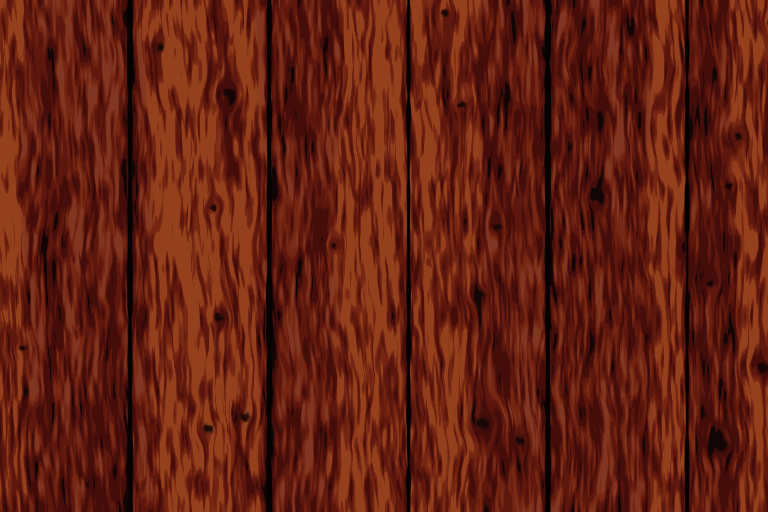
Reproduce this texture procedurally as a WebGL 2 fragment shader.

```glsl
#version 300 es
precision highp float;

uniform vec2 u_resolution;
out vec4 outColor;

// Lengths are fractions of the canvas height
#define PLANK_WIDTH 0.272
#define FIRST_SEAM 0.254
#define SEAM_HALF 0.0036
#define GRAIN_SCALE vec2(130.0, 21.0)
#define GRAIN_CONTRAST 0.95
#define CRACK_SCALE vec2(62.0, 7.0)
#define CRACK_DEPTH 0.20
#define SAPWOOD_CONTRAST 0.20
#define STREAK_CONTRAST 0.38
#define KNOT_RADIUS 0.0085
#define MAX_KNOTS 6

const vec3 SEAM_BLACK = vec3(0.07, 0.02, 0.02);
const vec3 DARK_RED   = vec3(0.27, 0.05, 0.04);
const vec3 RED_BROWN  = vec3(0.37, 0.09, 0.05);
const vec3 RUST       = vec3(0.46, 0.15, 0.07);
const vec3 ORANGE     = vec3(0.58, 0.25, 0.11);
const vec3 DUSTY      = vec3(0.50, 0.21, 0.13);

// Pale band of each plank: left and right edge across its width
const vec2 SAPWOOD[6] = vec2[6](
    vec2(-0.2, 0.24), vec2(0.12, 0.94), vec2(0.48, 0.96),
    vec2(-0.1, 0.50), vec2(0.74, 1.20), vec2(0.32, 1.10));

float hash(vec2 p) {
    return fract(sin(dot(p, vec2(127.1, 311.7))) * 43758.5);
}

float noise(vec2 p) {
    vec2 cell = floor(p), f = fract(p);
    f = f * f * (3.0 - 2.0 * f);
    return mix(mix(hash(cell), hash(cell + vec2(1, 0)), f.x),
               mix(hash(cell + vec2(0, 1)), hash(cell + vec2(1, 1)), f.x), f.y);
}

// Bends the grain around knots; returns (halo shade, core darkness)
vec2 addKnots(vec2 local, float plank, inout vec2 grainPos) {
    vec2 shade = vec2(0.0);
    int count = mod(plank, 2.0) > 0.5 ? MAX_KNOTS : 1;
    float ragged = (noise(local * 170.0 + plank * 9.0) - 0.5) * 0.006;
    for (int k = 0; k < count; k++) {
        vec2 seed = vec2(plank * 3.7 + 1.3, float(k) * 5.1 + 2.0);
        float size = hash(seed + 7.0);
        float radius = KNOT_RADIUS * (0.9 + 0.9 * size * size);
        if (count == 1) radius = KNOT_RADIUS * 0.8;
        vec2 center = vec2(mix(0.15, 0.85, hash(seed)) * PLANK_WIDTH,
                           (float(k) + hash(seed + 3.0)) / float(count));
        vec2 offset = local - center;
        float d = length(offset * vec2(0.9, 1.0)) + ragged;
        float reach = exp(-dot(offset, offset) / (radius * radius * 8.0));
        grainPos.x -= offset.x * reach * 0.7;
        shade.x -= reach * 0.17;
        shade.y = max(shade.y, 1.0 - smoothstep(radius * 0.4, radius * 1.2, d));
    }
    return shade;
}

// Long upright strokes of two sizes
float woodGrain(vec2 p, float plank) {
    float strokes = noise(p * GRAIN_SCALE + plank * 31.0);
    float fibres = noise(p * GRAIN_SCALE * vec2(1.7, 1.3) + vec2(53.3, 7.6));
    return 0.62 * strokes + 0.38 * fibres;
}

// Thin continuous dark lines that follow the grain
float cracks(vec2 p, float plank) {
    float field = 0.7 * noise(p * CRACK_SCALE + plank * 19.0)
                + 0.3 * noise(p * CRACK_SCALE * 2.3 + 41.7);
    return 1.0 - smoothstep(0.02, 0.13, abs(field - 0.5));
}

// Palette steps with softened borders
vec3 woodColor(float tone, float sapwood) {
    float soft = max(0.05, fwidth(tone) * 0.4);
    vec3 highlight = mix(DUSTY, ORANGE, smoothstep(0.1, 0.7, sapwood));
    vec3 color = mix(SEAM_BLACK, DARK_RED, smoothstep(0.06 - soft, 0.06 + soft, tone));
    color = mix(color, RED_BROWN, smoothstep(0.33 - soft, 0.33 + soft, tone));
    color = mix(color, RUST, smoothstep(0.50 - soft, 0.50 + soft, tone));
    return mix(color, highlight, smoothstep(0.63 - soft, 0.63 + soft, tone));
}

void main() {
    vec2 p = gl_FragCoord.xy / u_resolution.y;
    float across = (p.x - FIRST_SEAM) / PLANK_WIDTH + 1.0;
    float plank = floor(across);
    float u = fract(across);

    // Grain, knots and long streaks
    vec2 grainPos = p;
    vec2 knots = addKnots(vec2(u * PLANK_WIDTH, p.y), plank, grainPos);
    float sway = noise(p * vec2(12.0, 8.0) + plank * 17.0) - 0.5;
    float waver = noise(p * vec2(45.0, 38.0) + plank * 5.0) - 0.5;
    grainPos.x += sway * 0.018 + waver * 0.003 + p.y * 0.025;
    float grain = woodGrain(grainPos, plank);
    float streak = 0.65 * noise(grainPos * vec2(26.0, 1.6) + plank * 13.0)
                 + 0.35 * noise(grainPos * vec2(70.0, 3.0) + plank * 23.0);

    // Pale band with a wandering border
    vec2 band = SAPWOOD[int(mod(plank, 6.0))];
    float border = u + (noise(p * vec2(30.0, 5.0)) - 0.5) * 0.12;
    float sapwood = smoothstep(band.x - 0.08, band.x + 0.08, border)
                  * (1.0 - smoothstep(band.y - 0.08, band.y + 0.08, border));

    float tone = 0.56 + GRAIN_CONTRAST * (grain - 0.5)
               - CRACK_DEPTH * cracks(grainPos, plank)
               + SAPWOOD_CONTRAST * (sapwood - 0.5)
               + STREAK_CONTRAST * (streak - 0.5) + knots.x;

    // Rough dark seams of uneven width
    float seam = floor(across + 0.5);
    float wobble = noise(vec2(p.y * 32.0, seam * 7.0)) - 0.5;
    float seamDist = abs(across - seam) * PLANK_WIDTH + wobble * 0.003;
    float halfWidth = SEAM_HALF * (0.8 + 0.7 * hash(vec2(seam, 4.0)));
    tone -= 0.16 * (1.0 - smoothstep(halfWidth, halfWidth + 0.012, seamDist));

    float edge = max(0.0012, 0.75 / u_resolution.y);
    vec3 color = woodColor(tone, sapwood);
    color = mix(color, SEAM_BLACK, knots.y * 0.9);
    color = mix(SEAM_BLACK * 0.4, color, smoothstep(halfWidth - edge, halfWidth + edge, seamDist));
    outColor = vec4(color, 1.0);
}
```
